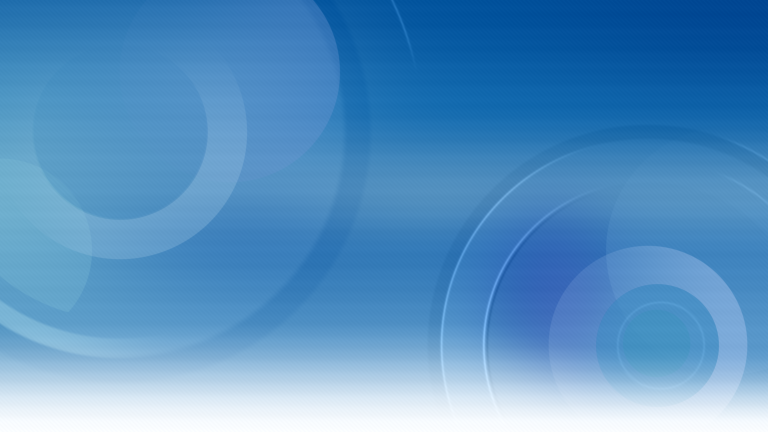
Reproduce this background procedurally as a WebGL 1 fragment shader.

```glsl
precision highp float;
uniform vec2 u_resolution;

// Soft-edged filled circle
float disc(vec2 p, vec2 c, float r, float soft) {
  return 1.0 - smoothstep(-soft, soft, length(p - c) - r);
}

float band(vec2 p, vec2 c, float inner, float outer, float soft) {
  return disc(p, c, outer, soft) - disc(p, c, inner, soft);
}

// Thin bright line along a circle
float arcLine(vec2 p, vec2 c, float r, float width) {
  float d = (length(p - c) - r) / width;
  return exp(-d * d);
}

float glow(vec2 p, vec2 c, vec2 size) {
  vec2 d = (p - c) / size;
  return exp(-dot(d, d));
}

vec3 skyGradient(float y) {
  vec3 col = mix(vec3(0.33, 0.58, 0.78), vec3(0.20, 0.48, 0.72), smoothstep(0.18, 0.42, y));
  col = mix(col, vec3(0.33, 0.57, 0.75), smoothstep(0.41, 0.55, y));
  col = mix(col, vec3(0.07, 0.42, 0.69), smoothstep(0.55, 0.77, y));
  return mix(col, vec3(0.0, 0.33, 0.62), smoothstep(0.74, 1.0, y));
}

void main() {
  vec2 p = gl_FragCoord.xy / u_resolution.y;
  p.x *= 1.7778 * u_resolution.y / u_resolution.x;
  float aa = 0.8 / u_resolution.y;
  vec2 left = vec2(0.278, 0.694);
  vec2 right = vec2(1.5, 0.201);

  // Background and broad colour glows
  vec3 col = skyGradient(p.y);
  col = mix(col, vec3(0.0, 0.26, 0.56), 0.8 * glow(p, vec2(1.78, 1.02), vec2(0.55, 0.25)));
  col = mix(col, vec3(0.40, 0.66, 0.78), 0.85 * glow(p, vec2(0.0, 0.56), vec2(0.46, 0.38)));
  col = mix(col, vec3(0.36, 0.59, 0.78), 0.65 * glow(p, vec2(0.48, 0.76), vec2(0.32, 0.24)));
  col = mix(col, vec3(0.17, 0.44, 0.70), 0.55 * glow(p, vec2(0.55, 0.46), vec2(0.30, 0.12)));
  col = mix(col, vec3(0.13, 0.35, 0.69), 0.75 * glow(p, vec2(1.27, 0.35), vec2(0.16, 0.16)));
  col = mix(col, vec3(0.34, 0.42, 0.76), 0.35 * glow(p, vec2(1.30, 0.28), vec2(0.12, 0.18)));

  // Left circles
  col += vec3(0.025, 0.02, 0.018) * disc(p, left, 0.52, 0.012);
  col -= vec3(0.03, 0.025, 0.015) * band(p, left, 0.52, 0.58, 0.008);
  float lens = disc(p, vec2(0.532, 0.833), 0.255, aa);
  col = mix(col, vec3(0.42, 0.58, 0.82), lens * (0.06 + 0.32 * smoothstep(0.35, 0.75, p.x)));
  float petal = disc(p, left, 0.434, aa) * disc(p, vec2(0.0, 0.42), 0.213, aa);
  col = mix(col, vec3(0.50, 0.75, 0.84), 0.28 * petal);
  float crescent = band(p, left, 0.478, 0.523, 0.004) * smoothstep(0.42, 0.05, p.x);
  col = mix(col, vec3(0.62, 0.82, 0.90), 0.45 * crescent * smoothstep(0.5, 0.25, p.y));
  col = mix(col, vec3(0.25, 0.53, 0.74), 0.32 * disc(p, left, 0.2, aa) * smoothstep(0.85, 0.5, p.y));
  float leftRing = band(p, left, 0.203, 0.294, aa);
  col = mix(col, vec3(0.60, 0.76, 0.88), leftRing * 0.33 * smoothstep(0.92, 0.62, p.y)
      * smoothstep(-0.02, 0.25, p.x));
  col += 0.10 * arcLine(p, left, 0.70, 0.003) * smoothstep(0.82, 0.95, p.y);

  // Right circles
  col -= 0.025 * band(p, right, 0.478, 0.51, 0.004);
  col += 0.025 * band(p, right, 0.377, 0.478, 0.004) * smoothstep(0.7, 0.3, p.y);
  float facing = smoothstep(1.42, 1.1, p.x);
  col += 0.15 * facing * arcLine(p, right, 0.478, 0.003);
  col += 0.17 * facing * arcLine(p, right, 0.38, 0.003);
  col -= 0.06 * facing * arcLine(p, right, 0.372, 0.003);
  float corner = smoothstep(1.64, 1.74, p.x) * smoothstep(0.45, 0.55, p.y);
  col += 0.06 * corner * (arcLine(p, right, 0.43, 0.003) + arcLine(p, right, 0.51, 0.003));
  float rightLens = disc(p, vec2(1.69, 0.42), 0.287, aa);
  col = mix(col, vec3(0.42, 0.65, 0.84), 0.22 * rightLens * smoothstep(0.75, 0.4, p.y));
  float rightRing = disc(p, right, 0.23, aa) - disc(p, vec2(1.522, 0.2), 0.142, aa);
  col = mix(col, vec3(0.62, 0.74, 0.91), rightRing * mix(0.18, 0.52, smoothstep(1.35, 1.7, p.x)));
  col = mix(col, vec3(0.28, 0.57, 0.78), 0.6 * disc(p, vec2(1.522, 0.2), 0.142, aa));
  col = mix(col, vec3(0.22, 0.57, 0.73), 0.4 * disc(p, vec2(1.52, 0.205), 0.078, aa));
  col += 0.04 * arcLine(p, vec2(1.53, 0.2), 0.10, 0.003);

  // White mist along the lower edge, thinner on the right
  float mistTop = mix(0.27, 0.20, smoothstep(1.0, 1.5, p.x));
  float mist = 1.0 - smoothstep(0.0, mistTop, p.y);
  col = mix(col, vec3(0.98, 0.99, 1.0), mist);

  // Faint streaks and diagonal hatching
  float streaks = sin(p.y * 91.0 + sin(p.x * 3.0)) + sin(p.y * 237.0 + 1.7);
  float hatch = sin((p.x + p.y) * 620.0);
  col += 0.003 * streaks + 0.006 * hatch;

  gl_FragColor = vec4(clamp(col, 0.0, 1.0), 1.0);
}
```
